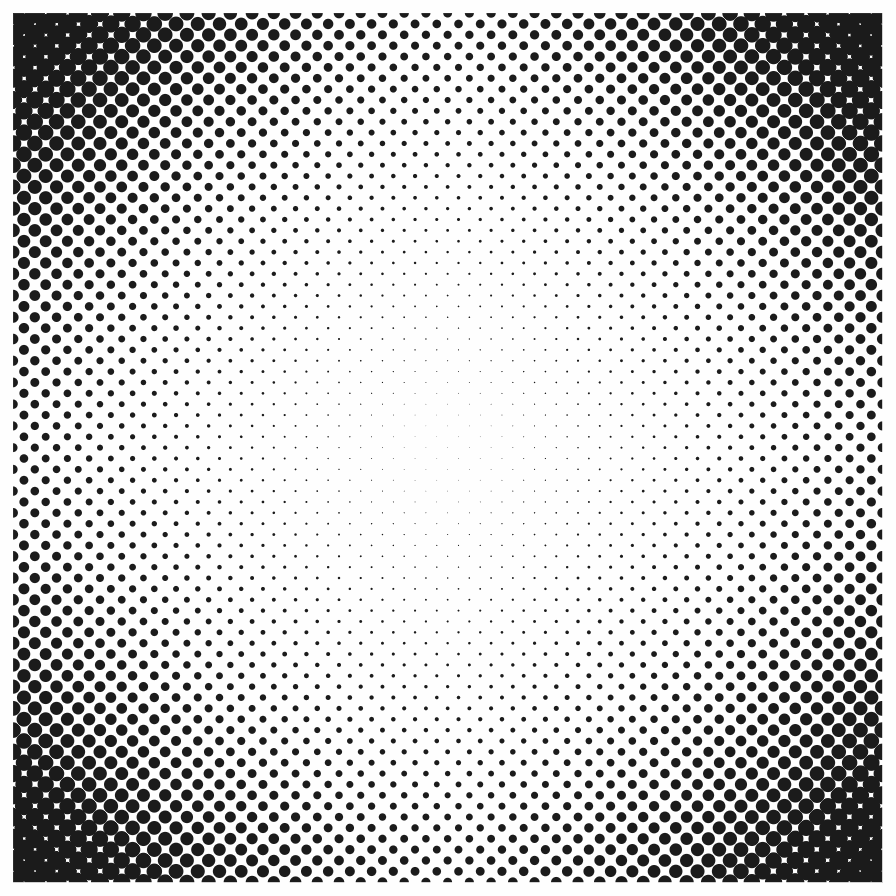
This background is drawn by a WebGL 1 fragment shader. Its source:

```glsl
precision highp float;

uniform vec2 u_resolution;

const vec3 PAPER = vec3(0.995);
const vec3 INK = vec3(0.105);
const vec2 CENTER = vec2(0.4996, 0.5004);
const float HALF_SIZE = 0.485;      // half the side of the printed square
const float PITCHES = 40.0;         // dot spacings along one side
const float MIN_RADIUS = 0.0003;
const float MAX_RADIUS = 0.0122;
const float GROWTH = 1.9;           // how steeply dots swell outwards
const float ROUNDNESS = 1.4;        // 1 = diamond contours, 2 = circles

// Nearest point of a square lattice turned by 45 degrees
vec2 nearestDot(vec2 p, float pitch) {
  vec2 cell = floor(vec2(p.x + p.y, p.x - p.y) / pitch + 0.5);
  return 0.5 * pitch * vec2(cell.x + cell.y, cell.x - cell.y);
}

// Dot radius, from the center to the corners of the square
float dotRadius(vec2 dotCenter) {
  vec2 q = pow(abs(dotCenter) / HALF_SIZE, vec2(ROUNDNESS));
  float reach = pow(0.5 * (q.x + q.y), 1.0 / ROUNDNESS);
  return mix(MIN_RADIUS, MAX_RADIUS, pow(reach, GROWTH));
}

// Antialiased coverage of a signed distance, negative inside
float coverage(float dist, float pixel) {
  return clamp(0.5 - dist / pixel, 0.0, 1.0);
}

void main() {
  float side = min(u_resolution.x, u_resolution.y);
  float pixel = 1.0 / side;
  vec2 p = (gl_FragCoord.xy - 0.5 * u_resolution) / side + 0.5 - CENTER;

  // Halftone dots; those thinner than a pixel fade instead
  vec2 dotCenter = nearestDot(p, 2.0 * HALF_SIZE / PITCHES);
  float radius = dotRadius(dotCenter);
  float ink = coverage(length(p - dotCenter) - radius, pixel);
  ink *= min(1.0, 2.0 * radius / pixel);

  // Clip to the square, leaving a paper margin
  vec2 edge = abs(p) - HALF_SIZE;
  ink *= coverage(max(edge.x, edge.y), pixel);

  gl_FragColor = vec4(mix(PAPER, INK, ink), 1.0);
}
```
